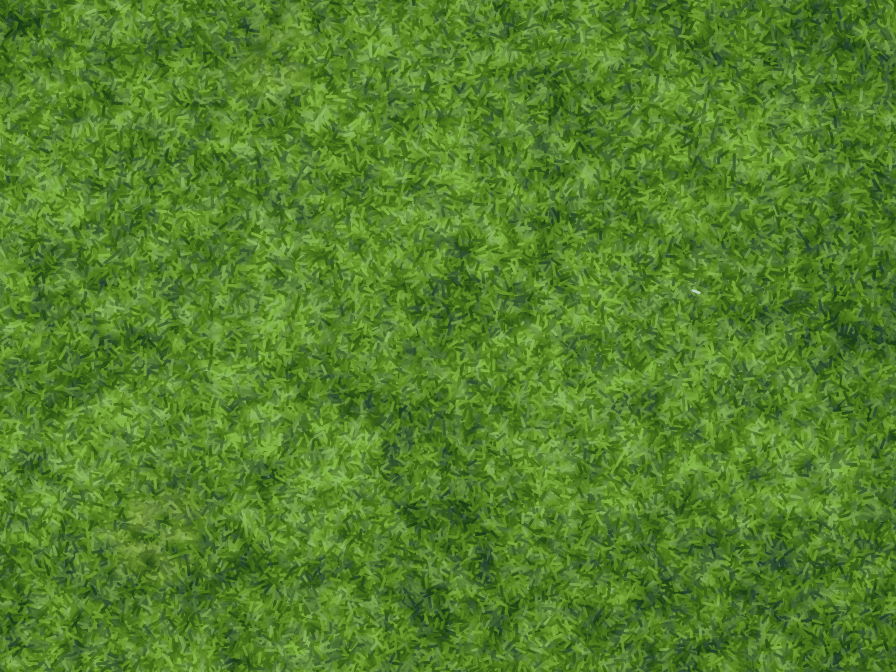
Reproduce this texture procedurally as a Shadertoy shader.

```glsl
// Short-pile green turf: dense random fibres over mottled clumps, with two faint worn spots.

// Colours, from deep shadow to lit fibre tips
const vec3 SHADOW = vec3(0.11, 0.25, 0.09);
const vec3 DARK   = vec3(0.22, 0.38, 0.09);
const vec3 BODY   = vec3(0.29, 0.47, 0.10);
const vec3 BRIGHT = vec3(0.38, 0.56, 0.15);
const vec3 TIP    = vec3(0.49, 0.69, 0.25);
const vec3 DULL_SHIFT = vec3(0.03, 0.01, 0.10);
const vec3 WORN   = vec3(0.52, 0.62, 0.29);
const vec3 LINT   = vec3(0.75, 0.84, 0.80);

// Sizes, as repeats per canvas height
const float FIBRE_FREQ = 92.0;
const float GRAIN_FREQ = 125.0;
const float CLUMP_FREQ = 48.0;
const float TUFT_FREQ  = 21.0;
const float PATCH_FREQ = 6.0;

// Fibre shape, in fibre cells
const float FIBRE_HALF_LENGTH = 0.6;
const float FIBRE_RADIUS = 0.2;
const int FIBRE_LAYERS = 3;

// Contrast of each scale
const float FIBRE_GAIN = 3.1;
const float CLUMP_GAIN = 1.8;
const float TUFT_GAIN  = 1.2;
const float PATCH_GAIN = 0.9;

float hash(vec2 p) {
    vec3 q = fract(p.xyx * 0.1031);
    q += dot(q, q.yzx + 33.33);
    return fract((q.x + q.y) * q.z);
}

float noise(vec2 p) {
    vec2 cell = floor(p), f = fract(p);
    f = f * f * (3.0 - 2.0 * f);
    vec2 e = vec2(0.0, 1.0);
    return mix(mix(hash(cell), hash(cell + e.yx), f.x),
               mix(hash(cell + e.xy), hash(cell + e.yy), f.x), f.y);
}

float segmentDistance(vec2 p, vec2 dir, float halfLength) {
    return length(p - dir * clamp(dot(p, dir), -halfLength, halfLength));
}

// Tone of the topmost fibre, 0 to 1: short strokes in every direction
float fibres(vec2 uv, float pixel) {
    float tone = noise(uv * GRAIN_FREQ);
    float soft = 0.5 * pixel * FIBRE_FREQ + 0.03;
    for (int layer = 0; layer < FIBRE_LAYERS; layer++) {
        vec2 p = uv * FIBRE_FREQ + float(layer) * vec2(171.37, 93.61);
        for (int k = 0; k < 9; k++) {
            vec2 cell = floor(p) + vec2(k % 3 - 1, k / 3 - 1);
            vec2 centre = cell + vec2(hash(cell + 11.0), hash(cell + 37.0));
            float angle = 3.14159 * hash(cell + 59.0);
            float d = segmentDistance(p - centre, vec2(cos(angle), sin(angle)), FIBRE_HALF_LENGTH);
            float cover = 1.0 - smoothstep(FIBRE_RADIUS - soft, FIBRE_RADIUS + soft, d);
            tone = mix(tone, hash(cell + 83.0), cover);
        }
    }
    return tone;
}

vec3 turfColour(float tone) {
    vec3 c = mix(SHADOW, DARK, clamp((tone + 2.5) / 1.3, 0.0, 1.0));
    c = mix(c, BODY, clamp((tone + 1.2) / 0.9, 0.0, 1.0));
    c = mix(c, BRIGHT, clamp((tone + 0.3) / 0.9, 0.0, 1.0));
    return mix(c, TIP, clamp((tone - 0.6) / 1.3, 0.0, 1.2));
}

// Soft round spot, broken up by the clumps
float wornSpot(vec2 uv, vec2 centre, float radius, float clump) {
    float d = length(uv - centre) / radius;
    return exp(-d * d) * smoothstep(0.2, 0.75, clump);
}

void mainImage(out vec4 fragColor, in vec2 fragCoord) {
    float pixel = 1.0 / iResolution.y;
    vec2 uv = fragCoord * pixel;
    vec2 screen = fragCoord / iResolution.xy;

    // Tone from fine fibres up to broad mottling
    float clump = noise(uv * CLUMP_FREQ + 7.3);
    float tone = FIBRE_GAIN * (fibres(uv, pixel) - 0.5)
               + CLUMP_GAIN * (clump - 0.5)
               + TUFT_GAIN * (noise(uv * TUFT_FREQ + 31.7) - 0.5)
               + PATCH_GAIN * (noise(uv * PATCH_FREQ + 63.1) - 0.5);

    // Light falls off towards the right and the edges
    vec2 fromLight = screen - vec2(0.4, 0.5);
    tone += 0.15 - 0.9 * dot(fromLight, fromLight);

    vec3 colour = turfColour(tone);
    colour += DULL_SHIFT * smoothstep(0.4, 0.75, noise(uv * GRAIN_FREQ * 0.8 + 17.9));

    // Worn spots
    float worn = 0.55 * wornSpot(uv, vec2(0.23, 0.21), 0.065, clump)
               + 0.3 * wornSpot(uv, vec2(0.41, 0.91), 0.05, clump);
    colour = mix(colour, WORN + 0.06 * tone, worn);

    // A tiny pale thread
    float thread = segmentDistance(uv - vec2(1.036, 0.566), vec2(0.94, -0.34), 0.005);
    colour = mix(colour, LINT, 1.0 - smoothstep(0.001, 0.001 + 1.2 * pixel, thread));

    fragColor = vec4(clamp(colour, 0.0, 1.0), 1.0);
}
```
